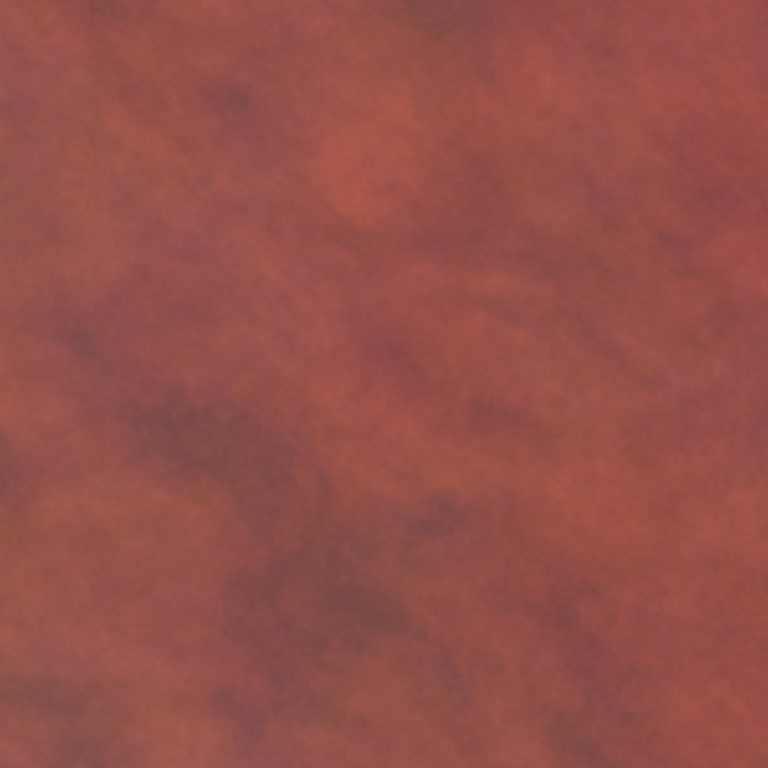
Write a Shadertoy shader that draws this texture.

```glsl
float hash(vec2 p) {
    vec3 q = fract(vec3(p.xyx) * 0.1031);
    q += dot(q, q.yzx + 33.33);
    return fract((q.x + q.y) * q.z);
}

float valueNoise(vec2 p) {
    vec2 cell = floor(p), f = fract(p);
    f = f * f * f * (f * (f * 6.0 - 15.0) + 10.0);
    return mix(mix(hash(cell), hash(cell + vec2(1, 0)), f.x),
               mix(hash(cell + vec2(0, 1)), hash(cell + vec2(1, 1)), f.x), f.y);
}

// Rotated octaves, centred on zero
float fbm(vec2 p, int octaves) {
    float sum = 0.0, amplitude = 0.5;
    for (int i = 0; i < octaves; i++) {
        sum += amplitude * (valueNoise(p) - 0.5);
        p = mat2(1.6, 1.2, -1.2, 1.6) * p + 17.3;
        amplitude *= 0.5;
    }
    return sum;
}

// Soft elongated shadow, falling towards the right
float shadow(vec2 uv, vec2 centre, vec2 size) {
    vec2 d = mat2(0.8, 0.6, -0.6, 0.8) * (uv - centre) / size;
    return exp(-dot(d, d));
}

void mainImage(out vec4 fragColor, in vec2 fragCoord) {
    vec2 uv = fragCoord / iResolution.y;

    // Warped coordinates, stretched along the falling diagonal
    vec2 warp = vec2(fbm(uv * 3.5 + 5.0, 5), fbm(uv * 3.5 + 41.0, 5));
    vec2 bent = uv + 0.16 * warp;
    vec2 streak = vec2(dot(bent, vec2(0.86, -0.51)), dot(bent, vec2(0.51, 0.86)));

    // Cloudy light and dark
    float clouds = fbm(streak * vec2(4.5, 8.5) + 23.0, 5);
    float wisps = fbm(streak * vec2(9.0, 19.0) + 61.0, 5);
    float shade = shadow(bent, vec2(0.43, 0.24), vec2(0.28, 0.10))
                + 0.9 * shadow(bent, vec2(0.68, 0.27), vec2(0.17, 0.09))
                + 0.9 * shadow(bent, vec2(0.25, 0.44), vec2(0.15, 0.06))
                + 0.8 * shadow(bent, vec2(0.55, 0.53), vec2(0.18, 0.05))
                + 0.5 * shadow(bent, vec2(0.60, 0.78), vec2(0.12, 0.05));
    float light = 0.57 + 0.85 * clouds + 0.50 * wisps - 0.36 * shade;

    // Fine soft mottling with a trace of grain
    float mottle = fbm(uv * 48.0 + 9.0, 3);
    float grain = fbm(uv * 150.0 + 57.0, 2);
    light += 0.34 * mottle + 0.24 * grain;

    vec3 umber = vec3(0.482, 0.276, 0.274);
    vec3 brick = vec3(0.582, 0.312, 0.287);
    vec3 coral = vec3(0.672, 0.350, 0.303);
    vec3 color = mix(umber, brick, smoothstep(-0.05, 0.58, light));
    color = mix(color, coral, smoothstep(0.42, 1.08, light));

    // Dusty left side, redder right side, faint mauve and ochre drifts
    float redness = uv.x - 0.5 + 0.4 * (uv.y - 0.5) + 1.2 * fbm(bent * 4.0 + 77.0, 4);
    color += clamp(redness, -0.7, 0.7) * vec3(0.026, -0.022, -0.018);
    float mauve = 0.7 * fbm(bent * 6.0 + 103.0, 4) + 0.5 * fbm(uv * 38.0 + 31.0, 3);
    color += mauve * vec3(-0.03, -0.015, 0.06);

    fragColor = vec4(color, 1.0);
}
```
